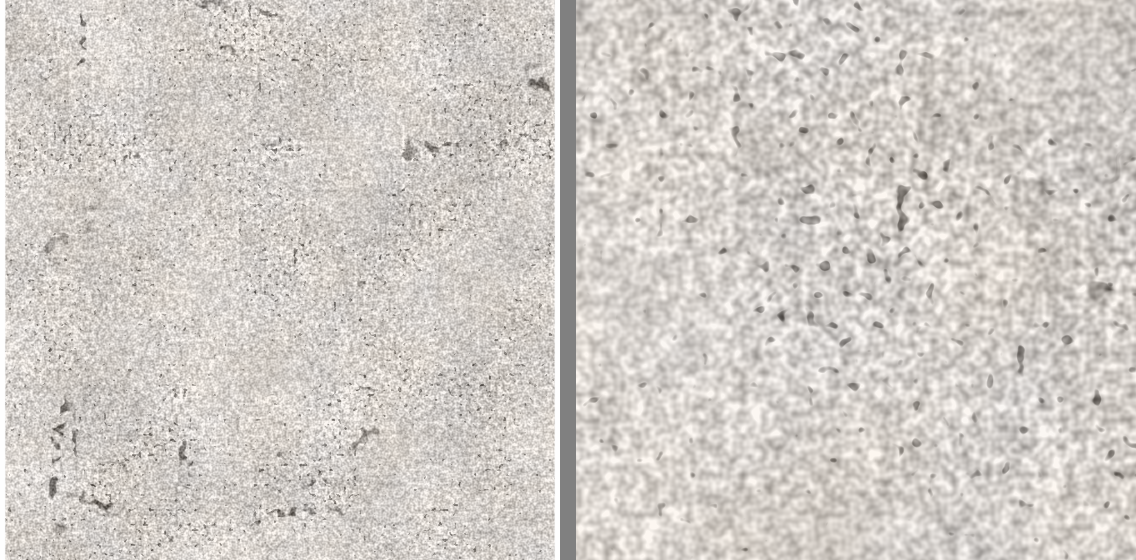
Left: the whole. Right: its middle third, enlarged.
Reproduce this texture procedurally as a Shadertoy shader.

```glsl
const vec3 DARK = vec3(0.35, 0.33, 0.31);
const vec3 LIGHT = vec3(0.92, 0.90, 0.88);
const vec3 MARGIN_COLOR = vec3(0.995);
const vec3 WARM_TINT = vec3(0.012, 0.002, -0.014);
const float MARGIN = 0.0095;         // blank strip at left and right
const float BASE_TONE = 0.845;       // 0 = DARK, 1 = LIGHT
const float CLOUD_AMOUNT = 0.24;
const float MOTTLE_AMOUNT = 0.16;
const float GRAIN_AMOUNT = 0.37;
const float FINE_GRAIN_AMOUNT = 0.36;
const float GRAIN_FREQ = 128.0;
const float FINE_GRAIN_FREQ = 247.0;
const float PIT_FREQ = 112.0;
const float PIT_DEPTH = 0.52;
const float CRACK_DEPTH = 0.72;
const float CRACK_WIDTH = 0.075;
const vec2 FLAT_CRACKS = vec2(4.0, 10.0);
const vec2 UPRIGHT_CRACKS = vec2(11.0, 3.0);
const float TAU = 6.2831853;

float hash(vec2 cell) {
    uvec2 q = uvec2(ivec2(cell)) * uvec2(1597334673u, 3812015801u);
    uint n = (q.x ^ q.y) * 1597334673u;
    n = (n ^ (n >> 15)) * 2246822519u;
    n ^= n >> 13;
    return float(n >> 8) / 16777216.0;
}

float corner(vec2 cell, vec2 offset) {
    float angle = TAU * hash(cell);
    return dot(vec2(cos(angle), sin(angle)), offset);
}

float gradientNoise(vec2 p) {
    vec2 i = floor(p), f = p - i;
    vec2 u = f * f * f * (f * (f * 6.0 - 15.0) + 10.0);
    vec2 e = vec2(1.0, 0.0);
    return mix(mix(corner(i, f), corner(i + e.xy, f - e.xy), u.x),
               mix(corner(i + e.yx, f - e.yx), corner(i + e.xx, f - e.xx), u.x), u.y);
}

float fbm(vec2 p) {
    float sum = 0.0, amplitude = 0.6;
    for (int octave = 0; octave < 4; octave++) {
        sum += amplitude * gradientNoise(p);
        p = mat2(1.6, 1.2, -1.2, 1.6) * p + 17.3;
        amplitude *= 0.55;
    }
    return sum;
}

// Bends straight contours into ragged ones.
vec2 roughen(vec2 p) {
    vec2 coarse = vec2(gradientNoise(p * 24.0 + 5.1), gradientNoise(p * 24.0 + 71.7));
    vec2 fine = vec2(gradientNoise(p * 75.0 + 33.4), gradientNoise(p * 75.0 + 92.6));
    return p + 0.022 * coarse + 0.013 * fine;
}

// Broken lines along the zero contour of stretched noise.
float cracks(vec2 p, vec2 stretch, float zone, float seed) {
    float line = abs(gradientNoise(roughen(p) * stretch + seed));
    float gaps = smoothstep(-0.12, 0.16, gradientNoise(p * 52.0 + seed));
    float width = CRACK_WIDTH * (0.45 + 0.55 * zone);
    return (1.0 - smoothstep(width * 0.35, width, line)) * gaps * zone;
}

void mainImage(out vec4 fragColor, in vec2 fragCoord) {
    vec2 p = fragCoord / iResolution.y;

    // Broad zones
    float cloud = fbm(p * 4.5 + 3.7);
    float patches = fbm(p * vec2(5.0, 7.0) + 41.2);
    float crackZone = smoothstep(0.12, 0.36, fbm(p * vec2(4.0, 6.5) + 63.9));
    float uprightZone = smoothstep(0.30, 0.45, gradientNoise(p * vec2(7.0, 4.0) + 12.8));

    // Grainy surface
    float roughness = 1.0 + 0.5 * patches + 0.2 * crackZone;
    float grain = GRAIN_AMOUNT * gradientNoise(p * GRAIN_FREQ + 8.2)
                + FINE_GRAIN_AMOUNT * gradientNoise(p * FINE_GRAIN_FREQ + 55.6);
    float tone = BASE_TONE + CLOUD_AMOUNT * cloud + roughness * grain
               + MOTTLE_AMOUNT * gradientNoise(p * 46.0 + 29.3) + 0.04 * crackZone;

    // Small pits, denser in patches and around cracks
    float pitField = gradientNoise(p * PIT_FREQ + 19.5)
                   + 0.22 * gradientNoise(p * 210.0 + 77.1)
                   + 0.40 * patches + 0.10 * crackZone;
    float pits = smoothstep(0.38, 0.56, pitField);

    // Cracks, mostly level with a few upright ones
    float crack = max(cracks(p, FLAT_CRACKS, crackZone, 24.6),
                      cracks(p, UPRIGHT_CRACKS, uprightZone, 87.4));
    tone -= max(PIT_DEPTH * pits, CRACK_DEPTH * crack);

    // Colour and blank side strips
    vec3 color = mix(DARK, LIGHT, clamp(tone, -0.18, 1.12));
    color += WARM_TINT * fbm(p * 9.0 + 50.3) * 1.5;
    float sideDistance = min(fragCoord.x, iResolution.x - fragCoord.x) / iResolution.x;
    float pixel = 1.0 / iResolution.x;
    color = mix(MARGIN_COLOR, color, smoothstep(MARGIN - pixel, MARGIN + pixel, sideDistance));
    fragColor = vec4(color, 1.0);
}
```
